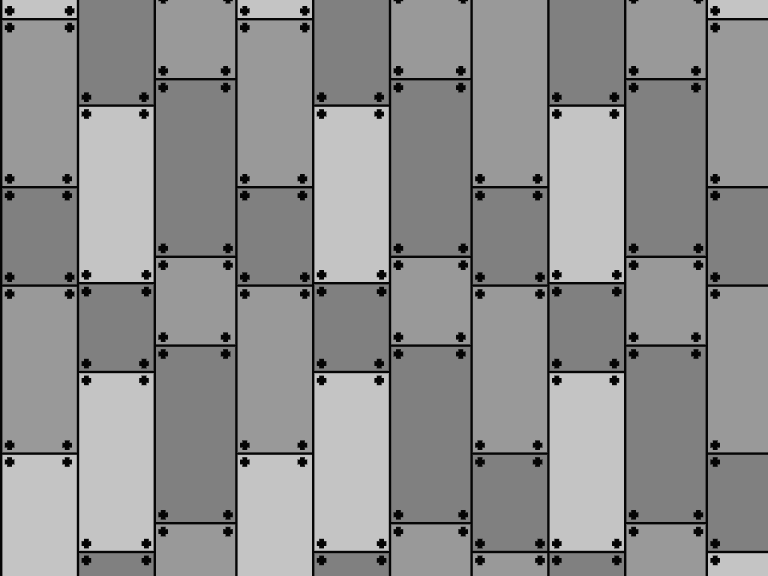
Write a Shadertoy shader that draws this pattern.

```glsl
// Riveted grey metal plates in three staggered columns that repeat across and down.
// Each column stacks two plate heights; a seam with rivets is drawn wherever the
// tones of neighbouring plates differ, so equal neighbours merge into a taller plate.

#define UNITS_HIGH 240.0   // canvas height in design units
#define REPEAT vec2(98.0, 111.0)
#define COLUMN_WIDTH 32.0  // the third column takes the rest of the repeat
#define SEAM_WIDTH 1.0
#define RIVET_INSET 3.5
#define RIVET_RADIUS 2.0
#define LIGHT 0.77
#define MID 0.60
#define DARK 0.50
#define INK 0.02

// Antialiased fill of a signed distance
float coverage(float dist, float pixel) {
    return clamp(0.5 - dist / pixel, 0.0, 1.0);
}

float boxDistance(vec2 p, vec2 halfSize) {
    vec2 d = abs(p) - halfSize;
    return length(max(d, 0.0)) + min(max(d.x, d.y), 0.0);
}

// Rivet head: a square with notched corners
float rivetDistance(vec2 p) {
    vec2 arm = RIVET_RADIUS * vec2(1.0, 0.5);
    return min(boxDistance(p, arm), boxDistance(p, arm.yx));
}

// Height of the seam above plate n, measured down from the top
float seamHeight(int column, int n) {
    float start = column == 0 ? 78.0 : column == 1 ? 44.0 : 33.0;
    float firstPlate = column == 0 ? 41.0 : 74.0;
    float slip = column == 1 && n == 3 ? 1.0 : 0.0;
    return start + REPEAT.y * floor(float(n) * 0.5)
         + ((n & 1) == 1 ? firstPlate : 0.0) + slip;
}

// Alternating tones, with a few swapped plates near the top and bottom
float plateTone(int column, int tile, int n) {
    bool first = (n & 1) == 0;
    if (column == 0) {
        if (n == -2) return tile == 2 ? MID : LIGHT;
        if (n == 2 && tile < 2) return LIGHT;
        if (n == 3 && tile != 2) return LIGHT;
    }
    if (column == 1) return first && n != -2 ? LIGHT : DARK;
    return first ? DARK : MID;
}

void mainImage(out vec4 fragColor, in vec2 fragCoord) {
    float pixel = UNITS_HIGH / iResolution.y;
    vec2 p = fragCoord * pixel;
    p = vec2(p.x - 0.5 * SEAM_WIDTH, UNITS_HIGH - p.y);

    // Locate the column inside its repeat
    float tile = floor(p.x / REPEAT.x);
    float x = p.x - tile * REPEAT.x;
    int column = min(int(x / COLUMN_WIDTH), 2);
    x -= float(column) * COLUMN_WIDTH;
    float width = column == 2 ? REPEAT.x - 2.0 * COLUMN_WIDTH : COLUMN_WIDTH;

    // Vertical seams
    float ink = min(x, width - x) - 0.5 * SEAM_WIDTH;

    // Plates, horizontal seams and the four rivets around each seam
    float tone = plateTone(column, int(tile), -2);
    float above = tone;
    for (int n = -1; n <= 4; n++) {
        float y = p.y - seamHeight(column, n);
        float below = plateTone(column, int(tile), n);
        if (y > 0.0) tone = below;
        if (above != below) {
            float rightInset = RIVET_INSET + ((n & 1) == 0 ? 1.0 : 0.0);
            float rivetX = x < 0.5 * width ? x - RIVET_INSET : width - x - rightInset;
            ink = min(ink, abs(y) - 0.5 * SEAM_WIDTH);
            ink = min(ink, rivetDistance(vec2(rivetX, abs(y) - RIVET_INSET)));
        }
        above = below;
    }

    fragColor = vec4(vec3(mix(tone, INK, coverage(ink, pixel))), 1.0);
}
```
